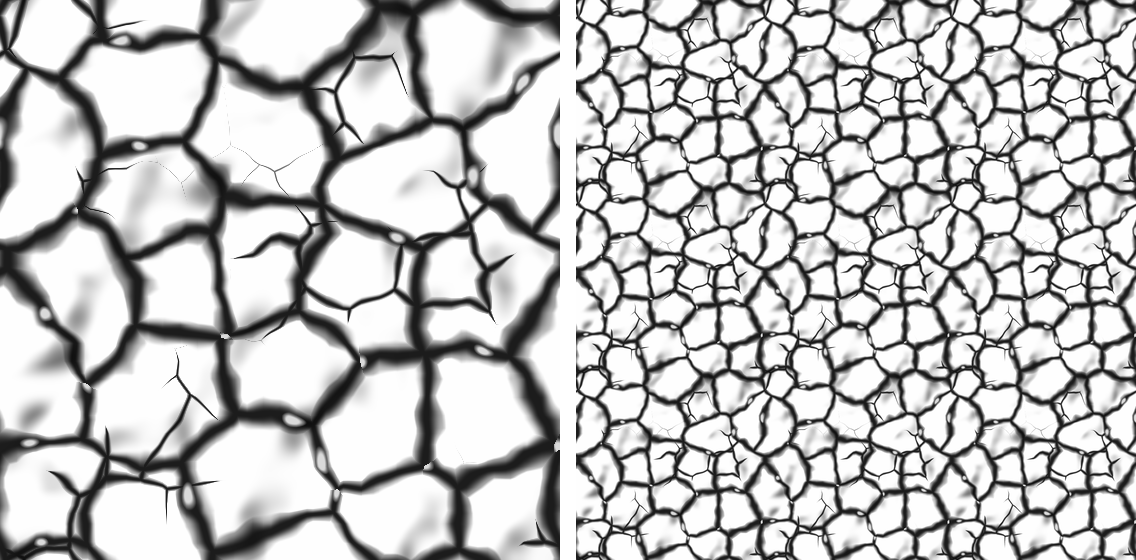
Left, the tile; right, the same tile 3 across and 3 down.
Reproduce this texture map procedurally as a three.js fragment shader.

```glsl
varying vec2 vUv;

const float CELLS = 5.0;
const float DARK = 0.11;
const float SHOULDER = 0.80;
const float WHITE = 0.995;

vec2 hash2(vec2 p) {
  vec3 q = fract(vec3(p.xyx + 17.3) * vec3(0.1031, 0.1030, 0.0973));
  q += dot(q, q.yzx + 33.33);
  return fract((q.xx + q.yz) * q.zy);
}

// Wraps a lattice cell into 0..n-1
vec2 wrapCell(vec2 c, float n) {
  return floor(mod(c + 0.5, n));
}

// Tiling value noise; soft = 0 gives straight facets, 1 gives smooth hills
vec2 noise2(vec2 p, float n, float soft) {
  vec2 i = floor(p);
  vec2 f = fract(p);
  f = mix(f, f * f * (3.0 - 2.0 * f), soft);
  vec2 a = hash2(wrapCell(i, n) + n);
  vec2 b = hash2(wrapCell(i + vec2(1.0, 0.0), n) + n);
  vec2 c = hash2(wrapCell(i + vec2(0.0, 1.0), n) + n);
  vec2 d = hash2(wrapCell(i + 1.0, n) + n);
  return mix(mix(a, b, f.x), mix(c, d, f.x), f.y);
}

vec2 site(vec2 c, float n) {
  return c + 0.1 + 0.8 * hash2(wrapCell(c, n) + 3.0 * n);
}

// Distance to the nearest cell border, position along it, two border randoms
vec4 borders(vec2 p, float n) {
  vec2 home = floor(p);
  vec2 base = home;
  vec2 toSite = vec2(9.0);
  for (int y = -1; y <= 1; y++)
  for (int x = -1; x <= 1; x++) {
    vec2 c = base + vec2(float(x), float(y));
    vec2 r = site(c, n) - p;
    if (dot(r, r) < dot(toSite, toSite)) { toSite = r; home = c; }
  }
  vec4 border = vec4(9.0, 0.0, 0.0, 0.0);
  for (int y = -2; y <= 2; y++)
  for (int x = -2; x <= 2; x++) {
    vec2 c = home + vec2(float(x), float(y));
    vec2 r = site(c, n) - p;
    vec2 gap = r - toSite;
    if (dot(gap, gap) < 0.0001) continue;
    vec2 across = normalize(gap);
    vec2 middle = 0.5 * (r + toSite);
    float d = dot(middle, across);
    if (d < border.x) {
      vec2 along = vec2(-across.y, across.x);
      along *= along.y < 0.0 ? -1.0 : 1.0;
      vec2 id = wrapCell(c, n) + wrapCell(home, n);
      border = vec4(d, dot(middle, along), hash2(id + 41.0));
    }
  }
  return border;
}

// Dark core, grey shoulder and a crisp outer rim; x is 1 at the rim
float crackTone(float x, float shoulder) {
  float tone = mix(DARK, shoulder, smoothstep(0.1, 0.95, x));
  return mix(tone, 1.0, smoothstep(0.82, 1.08, x));
}

// One-sided shading of slanted bumps
float smudges(vec2 uv) {
  vec2 p = uv + 0.035 * (noise2(uv * 11.0, 11.0, 1.0) - 0.5);
  vec2 q = 5.0 * vec2(2.0 * p.x - p.y, p.x + p.y);
  float rise = noise2(q, 5.0, 1.0).x - noise2(q + vec2(0.5, -0.2), 5.0, 1.0).x;
  float fine = noise2(uv * 23.0, 23.0, 1.0).x - 0.5;
  float mask = smoothstep(0.3, 0.75, noise2(uv * 13.0, 13.0, 1.0).y);
  return smoothstep(0.08, 0.5, rise + 0.25 * fine) * mask;
}

void main() {
  vec2 uv = vUv;

  // Bend the borders into angular, wandering lines
  vec2 bent = uv + 0.046 * (noise2(uv * 12.0, 12.0, 0.3) - 0.5);
  bent += 0.014 * (noise2(uv * 31.0, 31.0, 0.2) - 0.5);

  vec4 border = borders(bent * CELLS, CELLS);
  vec2 swell = noise2(uv * 7.0, 7.0, 1.0);
  vec2 chip = noise2(uv * 34.0, 34.0, 0.1);
  float width = 0.1 * (0.5 + swell.x) * (0.65 + 0.7 * chip.x);

  // Pebbles lodged in some of the cracks
  float shift = 0.35 * (border.w - 0.5);
  float pebble = length(vec2((border.y - shift) / 0.088, border.x / 0.05));
  pebble += 0.3 * (chip.y - 0.5);
  float lodged = step(border.z, 0.27);
  width *= 1.0 + 0.5 * lodged * (1.0 - smoothstep(0.8, 2.4, pebble));

  // Main cracks with a mottled shoulder
  float mottle = noise2(uv * 19.0, 19.0, 1.0).x;
  float shoulder = SHOULDER + 0.4 * (mottle - 0.5);
  float tone = crackTone(border.x / width, shoulder);

  // Thin branches that taper out inside the cells
  float reach = smoothstep(0.56, 0.86, noise2(uv * 6.0, 6.0, 1.0).y);
  float thin = 0.075 * reach * (0.6 + 0.8 * chip.y);
  float branch = borders(bent * 7.0, 7.0).x;
  float branchTone = crackTone(branch / (thin + 0.001), shoulder);
  tone = min(tone, mix(1.0, branchTone, smoothstep(0.0, 0.2, reach)));

  // Pale smudges on the surface
  tone *= 1.0 - 0.55 * smudges(uv);

  float stone = mix(0.86, 0.38, smoothstep(0.45, 0.95, pebble));
  tone = mix(tone, stone, lodged * (1.0 - smoothstep(0.85, 1.15, pebble)));
  gl_FragColor = vec4(vec3(WHITE * tone), 1.0);
}
```
